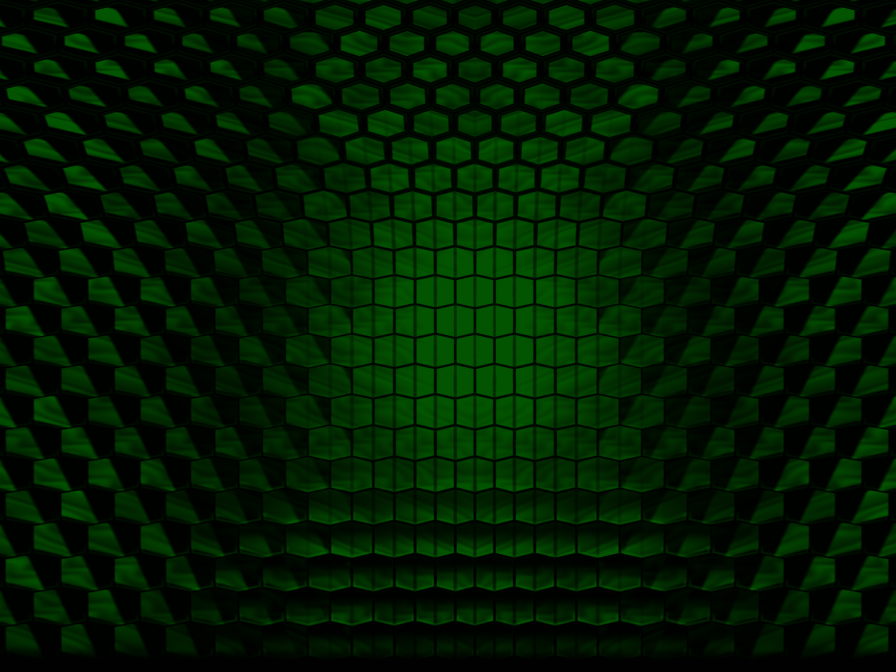
This background is drawn by a WebGL 2 fragment shader. Its source:

```glsl
#version 300 es
precision highp float;
// A wall of dark green hexagonal scales, mirrored about a vertical axis.
// A staggered lattice stretches outward and downward; each cell has a lit
// facet, a shadowed facet, a crease and a rim, under a soft central glow.
uniform vec2 u_resolution;
out vec4 fragColor;

float hash(vec2 p) {
    return fract(sin(dot(p, vec2(127.1, 311.7))) * 4375.5);
}

// Nearest cell of a staggered lattice: xy = local offset, z = 1 on the border.
vec3 hexCell(vec2 g, float slant, out vec2 id) {
    vec3 best = vec3(0.0, 0.0, 9.0);
    for (int j = -1; j <= 1; j++) {
        float row = floor(g.y + 0.5) + float(j);
        float shift = 0.5 * mod(row, 2.0);
        vec2 center = vec2(floor(g.x - shift + 0.5) + shift, row);
        vec2 q = g - center;
        float d = max(2.0 * abs(q.x), (abs(q.y) + slant * abs(q.x)) / (0.5 + 0.25 * slant));
        if (d < best.z) {
            best = vec3(q, d);
            id = center;
        }
    }
    return best;
}

// Layered sines for the worn, streaky surface.
float streaks(vec2 p) {
    float a = sin(p.x * 5.0 + 3.0 * sin(p.y * 2.3));
    float b = sin(p.y * 11.0 + p.x * 8.0 + 2.0 * a);
    return 0.5 + 0.25 * a + 0.25 * b;
}

void main() {
    // Distance from the axis, and depth below the top edge.
    vec2 uv = gl_FragCoord.xy / u_resolution.y;
    float r = abs(uv.x - 0.53 * u_resolution.x / u_resolution.y);
    float depth = 1.0 - uv.y;
    float aa = 34.0 / u_resolution.y;

    // Zones of the wall
    float top = 1.0 - smoothstep(0.08, 0.42, depth);
    float side = smoothstep(0.07, 0.33, r);
    float low = smoothstep(0.62, 0.85, depth) * (1.0 - smoothstep(0.3, 0.55, r));
    vec2 fromCore = vec2(r / 0.2, (depth - 0.5) / 0.25);
    float core = exp(-dot(fromCore, fromCore));

    // Warped lattice
    vec2 grid = vec2(mix(17.3, 15.3, top) * r / (1.0 + 0.3 * r),
                     -0.68 + 26.2 * depth - 3.66 * depth * depth);
    vec2 id;
    vec3 cell = hexCell(grid, mix(0.3, 0.62, top), id);
    vec2 q = cell.xy;

    // Lit facet: whole cell near the axis, a sheared outer part at the sides
    float size = mix(0.92, 0.73, top) + 0.05 * side;
    float fill = 1.0 - smoothstep(size - aa, size + aa, cell.z);
    float cut = q.x + 0.3 * q.y + mix(0.75, 0.05, side);
    float facet = smoothstep(-aa, aa, cut);
    float tilt = side * mix(0.4, 0.55, top);
    float band = abs(q.y + tilt * q.x) - mix(0.85, mix(0.46, 0.29, top), side);
    facet *= 1.0 - smoothstep(-aa, aa, band);

    // Light by place
    float light = 0.125 + 0.22 * core + 0.11 * smoothstep(0.33, 0.6, r) + 0.09 * top;
    light += 0.05 * low;
    light *= 1.0 - 0.3 * smoothstep(0.8, 0.97, depth);
    light *= mix(1.0, 1.35 * smoothstep(-0.35, 0.4, q.y), low);

    // Surface wear, cell variation and the crease, as deep as the cell gaps
    float wear = streaks(grid * vec2(1.0, 1.4) + id * 0.7);
    float tone = mix(0.6 + 0.65 * wear, 0.92 + 0.12 * wear, core);
    tone *= mix(0.75 + 0.4 * hash(id), 1.0, core);
    float crease = 1.0 - smoothstep(0.01, 0.02 + aa, abs(q.x));
    tone *= 1.0 - 0.6 * crease * (1.0 - top) * (1.0 - side);

    // Shadow facets keep a faint glow around the middle
    float ring = 1.0 - smoothstep(0.2, 0.5, r);
    float shade = fill * (0.003 + 0.06 * wear * ring + 0.07 * core);
    float green = mix(shade, light * tone, fill * facet);

    // Thin rims: bright lower edges, and faint slanted ones toward the top
    float rim = smoothstep(0.78, 0.88, cell.z) * (1.0 - smoothstep(0.9, 1.0, cell.z));
    green += rim * smoothstep(0.1, 0.4, q.y) * (0.04 + 0.07 * low) * (1.0 - core);
    green += rim * smoothstep(0.0, 0.3, -q.y - 0.3 * q.x) * 0.05 * top;
    green += 0.045 * core;

    // Fade into the dark floor
    green *= 1.0 - smoothstep(0.955, 0.985, depth);
    green = min(green, 0.325);
    fragColor = vec4(0.03 * green, green + 0.003, 0.0, 1.0);
}
```
